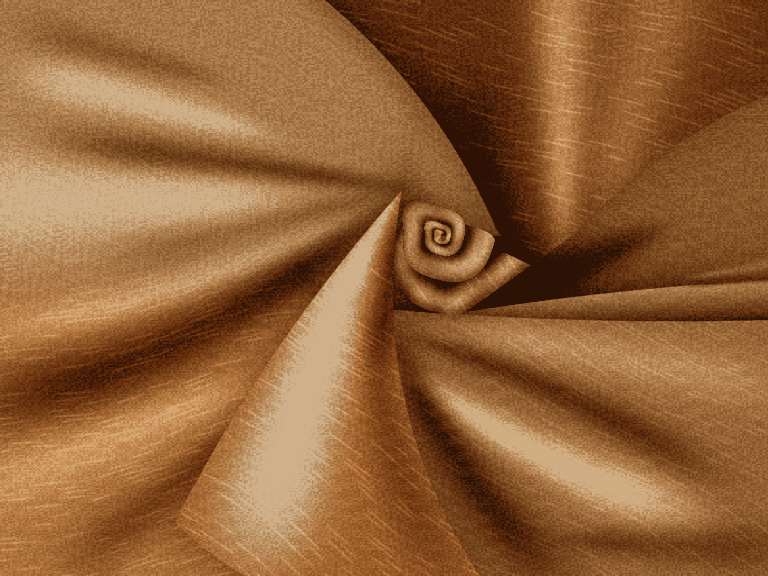
Write a WebGL 1 fragment shader that draws this texture.

```glsl
precision highp float;
uniform vec2 u_resolution;
#define SPAN vec2(7.68, 5.76)
#define EYE vec2(4.41, 2.36)
#define CURL .85
#define CURL_RADIUS .57
#define GRAIN .2
#define SLUB_LIGHT .26
#define CONTRAST 1.2
#define SHADOW_FALLOFF 5.

float sat(float x) { return clamp(x, 0., 1.); }
float hash(vec2 c) { return fract(sin(dot(c, vec2(127.1, 311.7))) * 4375.85); }

// Bowed line from e.xy to e.zw: x runs along it, y is the signed distance
vec2 bow(vec2 p, vec4 e, float bend) {
  vec2 d = e.zw - e.xy, r = p - e.xy;
  float len = length(d);
  d /= len;
  float s = dot(r, d) / len, k = sat(s);
  return vec2(s, dot(r, vec2(-d.y, d.x)) - bend * 4. * k * (1. - k));
}
// Soft fold that widens away from its start
float fold(vec2 p, vec4 e, float bend, float width) {
  vec2 f = bow(p, e, bend);
  float w = width * mix(.4, 1.1, sat(f.x));
  return exp(-f.y * f.y / (w * w)) * smoothstep(-.15, .25, f.x) * (1. - smoothstep(.7, 1.2, f.x));
}
float fold(vec2 p, vec4 e, float width) { return fold(p, e, 0., width); }

// Sheets hold tone, warmth, thread angle and thread amount
vec4 lay(vec4 under, vec4 over, float inside, float shadow) {
  float soft = .8 * SPAN.y / u_resolution.y;
  under.x -= shadow * exp(-max(-inside, 0.) * SHADOW_FALLOFF);
  return mix(under, over, smoothstep(-soft, soft, inside));
}
// Short raised threads in staggered rows
float slubs(vec2 p, float angle) {
  float c = cos(angle), s = sin(angle);
  vec2 q = vec2(c * p.x + s * p.y, c * p.y - s * p.x);
  q.y += .05 * sin(q.x * 2.3 + q.y);
  q *= vec2(1.5, 19.);
  float row = floor(q.y);
  q.x += 7. * hash(vec2(row, 3.));
  float h = hash(vec2(floor(q.x), row));
  vec2 f = fract(q);
  float y = (f.y - .5 + .15 * sin(q.x * 5.)) * 5.;
  return exp(-y * y) * smoothstep(0., .2, f.x) * (1. - smoothstep(h * .6, h, f.x)) * step(.45, h);
}
vec3 silk(float tone) {
  float t = sat(tone) * 5.;
  vec3 c = mix(vec3(.17, .07, .02), vec3(.36, .17, .05), sat(t));
  c = mix(c, vec3(.46, .28, .12), sat(t - 1.));
  c = mix(c, vec3(.59, .4, .22), sat(t - 2.));
  c = mix(c, vec3(.71, .53, .34), sat(t - 3.));
  return mix(c, vec3(.81, .69, .54), sat(t - 4.));
}
float leftTone(vec2 p) {
  float t = .61 + .28 * fold(p, vec4(2.7, 1.35, .2, .7), .25);
  t += .28 * fold(p, vec4(3., 2., -.8, 2.), .6);
  t -= .38 * fold(p, vec4(3.9, 1.85, .6, 1.42), .19);
  t -= .18 * fold(p, vec4(2.2, .8, .2, .3), .22);
  t -= .18 * fold(p, vec4(3.7, 1.98, 1.2, 2.55), .2);
  t += .2 * fold(p, vec4(3.9, 1.98, -.2, 3.35), -.18, .2);
  t -= .5 * fold(p, vec4(3.75, 2.15, -.4, 4.15), -.28, .4);
  t += .2 * fold(p, vec4(2.6, 3.8, -.4, 4.95), .35);
  return t - .25 * fold(p, vec4(2.4, 4.3, .7, 5.7), .28);
}
float lowerTone(vec2 p) {
  float t = .5 + .2 * fold(p, vec4(4.2, 3.2, 7.9, 3.9), .3);
  t -= .32 * fold(p, vec4(4.2, 3.4, 7.1, 4.75), -.1, .2);
  t += .44 * fold(p, vec4(4.2, 3.8, 6.9, 5.15), .12, .28);
  t -= .4 * fold(p, vec4(4., 3.5, 5.6, 5.8), .15, .3);
  return t - .24 * fold(p, vec4(5.6, 5.4, 7.9, 5.5), .25);
}
float flapTone(vec2 p) {
  float t = .5 + .45 * fold(p, vec4(3.55, 2.5, 2.5, 5.6), .55);
  t += .35 * fold(p, vec4(3.97, 1.9, 3.45, 2.9), .12);
  t -= .36 * fold(p, vec4(3.98, 2.2, 3.8, 3.6), .17);
  return t - .18 * fold(p, vec4(3.7, 3.2, 4.5, 5.8), .15, .3);
}
void main() {
  vec2 uv = gl_FragCoord.xy / u_resolution, p = vec2(uv.x, 1. - uv.y) * SPAN;
  // Flat cloth at the right, then the dark sheet above it
  vec4 cloth = vec4(.45 - .34 * fold(p, vec4(6.6, 2.3, 4.8, 3.05), .3), .1, .1, .2);
  vec2 hem = bow(p, vec4(7.68, .95, 5.72, 2.36), .13);
  float upper = .22 + .48 * fold(p, vec4(5.62, 2.6, 5.6, -.8), .36);
  upper += .3 * fold(p, vec4(6., 2.2, 6.8, -.7), .6) - .16 * fold(p, vec4(5.1, 2.6, 4.6, .8), .35);
  cloth = lay(cloth, vec4(upper, .28, .28, .7), hem.y, .1);
  // Broad left sheet with its rolled edge
  float rim = bow(p, vec4(3.25, 0., 4.97, 2.3), -.17).y;
  float cut = .2 - min(p.x - 3.95, p.y - 2.16), low = smoothstep(2.4, 3.4, p.y);
  float rimTone = leftTone(p) - .16 * exp(-rim * rim * 30.);
  cloth = lay(cloth, vec4(rimTone, .02 + .4 * low, -.22, .1 + .5 * low), min(rim, cut), .2);
  // Narrow right folds and the sheet beneath
  float ridge = bow(p, vec4(4.5, 3.14, 7.68, 2.8), -.04).y;
  float ridgeTone = .72 - .9 * ridge - .4 * fold(p, vec4(6.9, 2.86, 7.9, 2.76), .04);
  cloth = lay(cloth, vec4(ridgeTone, .05, .1, .2), min(ridge, p.x - 4.3), .25);
  cloth.x += .2 * fold(p, vec4(6.9, 2.78, 7.9, 2.62), .06);
  float crease = bow(p, vec4(4., 3.1, 7.68, 3.2), .05).y;
  cloth = lay(cloth, vec4(lowerTone(p), .12, .5, .4), min(crease, p.x - 3.4), .35);
  // Cup flowing into the rolled strip
  float cup = .55 - length(p - vec2(4.45, 2.58));
  float roll = mix(cup, hem.y, smoothstep(4.35, 4.75, p.x));
  float rollTone = .3 + .4 * smoothstep(0., .12, roll) - .6 * smoothstep(.14, .3, roll);
  rollTone += .07 * sin(p.x * 17. + p.y * 6.);
  float open = min(p.y - 2.1 - .5 * max(p.x - 4.2, 0.), .27 - roll + 2. * max(4.9 - p.x, 0.));
  cloth = lay(cloth, vec4(rollTone, .15, .9, .5), min(min(roll, hem.x - .98), open), .18);
  // Curled rosette
  vec2 q = p - EYE;
  float turn = atan(q.y, q.x);
  float r = length(q) / (1. + .35 * pow(max(cos(turn + 2.4), 0.), 8.));
  r *= 1. + .04 * sin(turn * 4. + 1.);
  float wind = log(max(r, .05) / CURL_RADIUS) / CURL + turn / 6.2832, layer = fract(wind);
  float petal = .06 + .6 * smoothstep(.05, .6, layer) - .2 * smoothstep(.8, 1., layer);
  petal += .13 * sin(turn * 3. + r * 15.);
  float limit = smoothstep(-.5, .1, turn) - 1.;
  cloth = lay(cloth, vec4(petal, .12, .7, .2), (limit - wind) * r * CURL, .15);
  // Front flap
  float leftEdge = -bow(p, vec4(4.02, 1.9, 1.75, 5.22), .13).y;
  float rightEdge = bow(p, vec4(4.02, 1.9, 4.8, 5.76), .39).y;
  float bottom = -bow(p, vec4(1.75, 5.22, 2.45, 5.76), .03).y;
  float flap = flapTone(p), warm = .55 - .6 * smoothstep(.5, .8, flap);
  cloth = lay(cloth, vec4(flap, warm, .6, .7), min(bottom, min(leftEdge, rightEdge)), .18);
  // Woven grain and raised threads
  float weave = hash(floor(p * vec2(52., 66.))) - .5;
  float tone = .57 + CONTRAST * (cloth.x - .5) + GRAIN * weave;
  vec3 color = silk(tone + SLUB_LIGHT * cloth.w * slubs(p, cloth.z));
  gl_FragColor = vec4(color * mix(vec3(1.), vec3(1.1, .88, .6), sat(cloth.y)), 1.);
}
```
